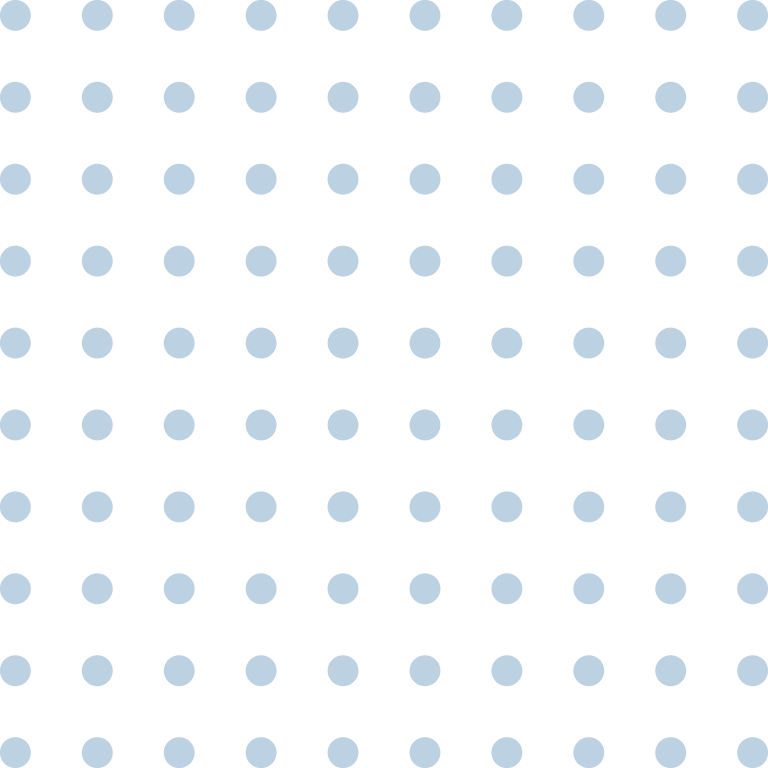
Reproduce this pattern procedurally as a Shadertoy shader.

```glsl
const vec3 PAPER = vec3(1.0);
const vec3 DOT_BLUE = vec3(0.737, 0.818, 0.885);
const float DOTS_PER_SIDE = 10.0;
const float MARGIN = 0.02;
const float DOT_RADIUS = 0.0201;

// Offset from the nearest point of a grid inset by a margin
vec2 gridOffset(vec2 p, float count, float margin) {
    float pitch = (1.0 - 2.0 * margin) / (count - 1.0);
    vec2 cell = (p - margin) / pitch;
    return (fract(cell + 0.5) - 0.5) * pitch;
}

float circleDistance(vec2 p, float radius) {
    return length(p) - radius;
}

// Coverage of a shape, softened over one pixel
float coverage(float dist, float pixel) {
    return clamp(0.5 - dist / pixel, 0.0, 1.0);
}

void mainImage(out vec4 fragColor, in vec2 fragCoord) {
    float side = min(iResolution.x, iResolution.y);
    vec2 uv = (fragCoord - 0.5 * iResolution.xy) / side + 0.5;

    vec2 offset = gridOffset(uv, DOTS_PER_SIDE, MARGIN);
    float dotMask = coverage(circleDistance(offset, DOT_RADIUS), 1.0 / side);

    fragColor = vec4(mix(PAPER, DOT_BLUE, dotMask), 1.0);
}
```
